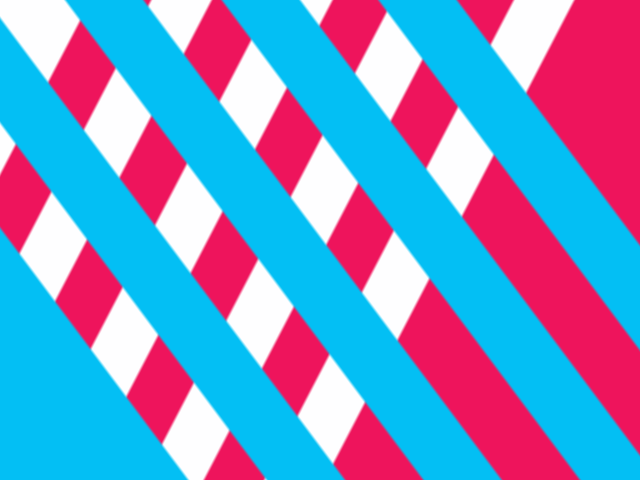
Write a Shadertoy shader that draws this pattern.

```glsl
// Two crossing sets of diagonal stripes: blue ribbons lie over red and white bars.
// Each set is a clamped triangle wave along its normal, read as a signed distance,
// so the stripes stop after a fixed count and the end colours fill the corners.

const vec3 BLUE  = vec3(0.010, 0.750, 0.955);
const vec3 RED   = vec3(0.935, 0.080, 0.360);
const vec3 WHITE = vec3(0.995, 0.998, 1.000);

// Signed distance to the stripe edges, positive inside the marked stripes.
// The stripes have equal widths; count is the number of them between the ends.
float stripeDistance(vec2 p, vec2 normal, float start, float width, float count)
{
    float u = (dot(p, normal) - start) / width;
    u = clamp(u, -0.5, count + 0.5);
    return (abs(mod(u + 0.5, 2.0) - 1.0) - 0.5) * width;
}

// Soft coverage of a signed distance.
float coverage(float signedDistance, float softness)
{
    return smoothstep(-softness, softness, signedDistance);
}

void mainImage(out vec4 fragColor, in vec2 fragCoord)
{
    // Units of canvas height, measured downward from the top left corner.
    vec2 p = vec2(fragCoord.x, iResolution.y - fragCoord.y) / iResolution.y;
    float softness = max(0.004, 0.75 / iResolution.y);

    // Red and white bars, leaning right.
    vec2 barNormal = normalize(vec2(1.0, 0.52));
    float bars = stripeDistance(p, barNormal, 0.1679, 0.1117, 8.0);
    vec3 color = mix(RED, WHITE, coverage(bars, softness));

    // Blue ribbons on top, leaning left.
    vec2 ribbonNormal = normalize(vec2(1.0, -0.7465));
    float ribbons = stripeDistance(p, ribbonNormal, -0.2838, 0.1308, 8.0);
    color = mix(color, BLUE, coverage(ribbons, softness));

    fragColor = vec4(color, 1.0);
}
```
